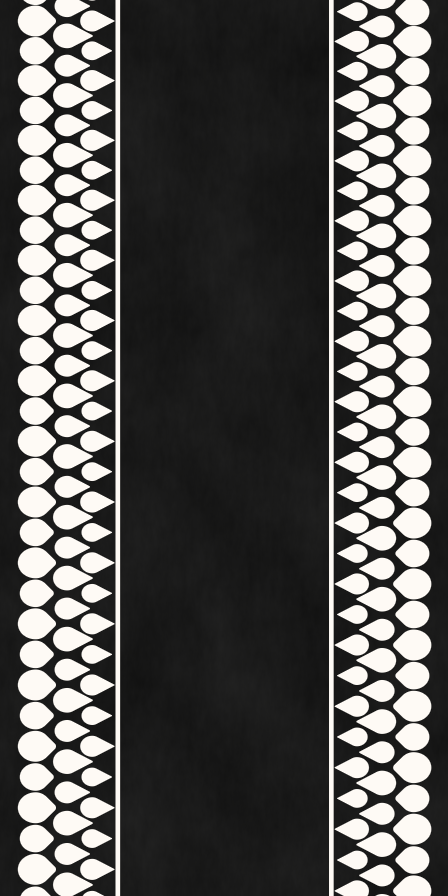
Write a WebGL 1 fragment shader that draws this pattern.

```glsl
precision highp float;

uniform vec2 u_resolution;

// All lengths are fractions of the canvas width.
const vec3 CREAM = vec3(0.995, 0.98, 0.96);
const vec3 CHARCOAL = vec3(0.098, 0.098, 0.097);
const float GRAIN_STRENGTH = 0.055;
const float MIRROR_AXIS = 0.5013;
const float LINE_CENTER = 0.263;
const float LINE_HALF_WIDTH = 0.0052;
const float ROW_PITCH = 0.0664;
const float PITCH_GROWTH = 0.000044;
const float LEFT_PHASE = 0.0469;
const float RIGHT_PHASE = 0.026;
const float BACK_STRETCH = 1.15;

// Drop columns: center, tip, radius, tip rounding relative to radius.
const vec4 OUTER_DROP = vec4(0.0795, 0.1250, 0.0345, 0.25);
const vec4 MIDDLE_DROP = vec4(0.1500, 0.2070, 0.0275, 0.08);
const vec4 INNER_DROP = vec4(0.2060, 0.2555, 0.0235, 0.06);
const float SMALL_DROP_SCALE = 0.89;

// Gradient noise
vec2 gradient(vec2 cell) {
  float h = fract(sin(dot(cell, vec2(127.1, 311.7))) * 43758.5);
  return vec2(cos(6.2832 * h), sin(6.2832 * h));
}

float gradientNoise(vec2 p) {
  vec2 i = floor(p);
  vec2 f = fract(p);
  vec2 u = f * f * f * (f * (f * 6.0 - 15.0) + 10.0);
  vec2 e = vec2(1.0, 0.0);
  float low = mix(dot(gradient(i), f), dot(gradient(i + e), f - e), u.x);
  float high = mix(dot(gradient(i + e.yx), f - e.yx),
                   dot(gradient(i + 1.0), f - 1.0), u.x);
  return mix(low, high, u.y);
}

float fbm(vec2 p) {
  float sum = 0.0;
  float amplitude = 0.5;
  for (int i = 0; i < 6; i++) {
    sum += amplitude * gradientNoise(p);
    p = p * 2.03 + 17.3;
    amplitude *= 0.6;
  }
  return sum;
}

// Teardrop along +x: a round body tapering to a small tip
float teardrop(vec2 p, float radius, float tipRadius, float len) {
  p.y = abs(p.y);
  if (p.x < 0.0) p.x /= BACK_STRETCH;
  float slope = (radius - tipRadius) / len;
  float side = sqrt(1.0 - slope * slope);
  float k = dot(p, vec2(side, -slope));
  if (k < 0.0) return length(p) - radius;
  if (k > side * len) return length(p - vec2(len, 0.0)) - tipRadius;
  return dot(p, vec2(slope, side)) - radius;
}

// One column of alternating large and small drops
float dropColumn(float x, float row, float pitch, float parity, vec4 drop) {
  float nearest = 1.0;
  for (int i = 0; i < 2; i++) {
    float index = floor(row) + float(i);
    float scale = mix(1.0, SMALL_DROP_SCALE, mod(index + parity, 2.0));
    float radius = drop.z * scale;
    float tipRadius = radius * drop.w;
    float len = (drop.y - drop.x) * scale - tipRadius;
    vec2 p = vec2(x - drop.x, (row - index) * pitch);
    nearest = min(nearest, teardrop(p, radius, tipRadius, len));
  }
  return nearest;
}

void main() {
  vec2 p = gl_FragCoord.xy / u_resolution.x;
  float pixel = 1.0 / u_resolution.x;
  float depth = u_resolution.y / u_resolution.x - p.y;

  // Mirrored borders with separate row phases
  float rightSide = step(MIRROR_AXIS, p.x);
  float x = MIRROR_AXIS - abs(p.x - MIRROR_AXIS);
  float offset = depth - mix(LEFT_PHASE, RIGHT_PHASE, rightSide);

  // Rows spread slightly toward the bottom
  float pitch = sqrt(ROW_PITCH * ROW_PITCH + 4.0 * PITCH_GROWTH * offset);
  float row = (pitch - ROW_PITCH) / (2.0 * PITCH_GROWTH);

  float shape = dropColumn(x, row, pitch, rightSide, OUTER_DROP);
  shape = min(shape, dropColumn(x, row - 0.5, pitch, rightSide, MIDDLE_DROP));
  shape = min(shape, dropColumn(x, row, pitch, rightSide, INNER_DROP));
  shape = min(shape, abs(x - LINE_CENTER) - LINE_HALF_WIDTH);

  // Worn dark ground with faint vertical streaks
  float wear = fbm(p * vec2(5.0, 3.5)) + 0.35 * fbm(p * vec2(60.0, 22.0));
  vec3 color = CHARCOAL + GRAIN_STRENGTH * wear;

  color = mix(color, CREAM, clamp(0.5 - shape / pixel, 0.0, 1.0));
  gl_FragColor = vec4(color, 1.0);
}
```
